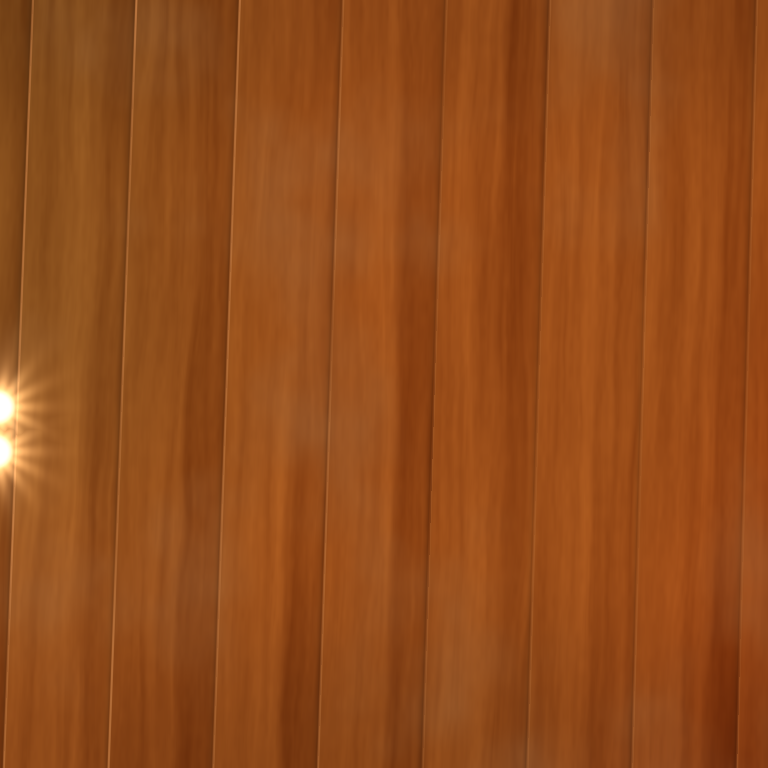
Give the GLSL for this texture, as a Shadertoy shader.

```glsl
const float FIRST_SEAM = 0.005;     // foot of the first full plank
const float PLANK_WIDTH = 0.1364;
const float PLANK_TAPER = 0.0017;   // narrowing toward the top
const float SEAM_SLANT = 0.038;
const float SEAM_HALF_WIDTH = 0.0010;
const vec3 DARK_WOOD = vec3(0.47, 0.20, 0.045);
const vec3 LIGHT_WOOD = vec3(0.69, 0.365, 0.13);
const vec3 OLIVE_TINT = vec3(0.86, 0.99, 1.08);
const vec3 SEAM_COLOR = vec3(0.77, 0.49, 0.27);
const vec3 HAZE_COLOR = vec3(0.63, 0.45, 0.30);
const vec3 GLOW_COLOR = vec3(1.0, 0.84, 0.60);
const vec2 LAMP_TOP = vec2(-0.003, 0.470);
const vec2 LAMP_BOTTOM = vec2(-0.006, 0.412);
const float LAMP_RADIUS = 0.021;

float hash(vec2 p) {
    vec3 q = fract(vec3(p.xyx) * 0.1031);
    q += dot(q, q.yzx + 33.33);
    return fract((q.x + q.y) * q.z);
}

float noise(vec2 p) {
    vec2 cell = floor(p), f = fract(p);
    f = f * f * (3.0 - 2.0 * f);
    return mix(mix(hash(cell), hash(cell + vec2(1, 0)), f.x),
               mix(hash(cell + vec2(0, 1)), hash(cell + vec2(1, 1)), f.x), f.y);
}

float fbm(vec2 p) {
    float sum = 0.0, weight = 0.5;
    for (int i = 0; i < 4; i++) {
        sum += weight * noise(p);
        p = p * 2.03 + 17.1;
        weight *= 0.5;
    }
    return sum / 0.9375;
}

// Lightness of one plank: u across 0..1, y along its length
float woodTone(float u, float y, float id) {
    vec2 seed = vec2(id * 37.0 + 200.0, id * 11.0 + 90.0);
    float warp = fbm(vec2(u * 2.0, y * 3.0) + seed) - 0.5;
    float x = u + 0.22 * warp;

    // Pale heartwood on the left, darker bands toward the right edge
    float bandStart = mix(0.42, 0.68, hash(seed));
    float band = smoothstep(bandStart, bandStart + 0.13, x);
    band *= 0.45 + 0.55 * noise(vec2(y * 2.5, 3.0) + seed);
    float broad = fbm(vec2(x * 4.0, y * 1.6) + seed) - 0.5;
    float streak = fbm(vec2(x * 11.0, y * 3.0) + seed) - 0.5;
    float grain = noise(vec2(x * 25.0, y * 9.0) + seed) - 0.5;
    float pores = noise(vec2(u * 30.0, y * 60.0) + seed) - 0.5;
    return 0.73 - 0.42 * band + 0.65 * broad + 0.42 * streak
         + 0.13 * grain + 0.09 * pores + 0.10 * (hash(seed + 5.0) - 0.5);
}

float lampGlow(vec2 offset) {
    float d = length(offset);
    float rays = 0.8 + 0.2 * cos(atan(offset.y, offset.x) * 14.0);
    return exp(-max(d - LAMP_RADIUS, 0.0) * 48.0 / rays);
}

void mainImage(out vec4 fragColor, in vec2 fragCoord) {
    vec2 uv = fragCoord / iResolution.xy;
    float pixel = 1.0 / iResolution.y;

    // Slanted plank coordinates
    float width = PLANK_WIDTH - PLANK_TAPER * uv.y;
    float across = (uv.x - FIRST_SEAM - SEAM_SLANT * uv.y) / width;
    float id = floor(across), u = fract(across);
    vec3 color = mix(DARK_WOOD, LIGHT_WOOD, clamp(woodTone(u, uv.y, id), 0.0, 1.1));

    // Uneven room light: olive at the upper left, redder at the lower right
    float olive = (1.0 - smoothstep(0.0, 0.5, uv.x)) * smoothstep(0.0, 0.6, uv.y);
    color *= mix(vec3(1.0), OLIVE_TINT, olive);
    color *= 1.0 - 0.14 * smoothstep(0.3, 0.0, uv.y) - 0.10 * smoothstep(0.75, 1.0, uv.y);
    color *= mix(vec3(1.0), vec3(1.02, 0.90, 0.82), smoothstep(0.6, 1.0, uv.x - 0.4 * uv.y));
    float haze = smoothstep(0.5, 0.85, fbm(uv * vec2(5.0, 4.0) + 41.0));
    color = mix(color, HAZE_COLOR, 0.30 * haze);

    // Bright bevel with a soft shadow on its left, fainter toward the right
    float nearest = floor(across + 0.5);
    float seamX = (across - nearest) * width;
    float line = 1.0 - smoothstep(SEAM_HALF_WIDTH - 0.5 * pixel,
                                  SEAM_HALF_WIDTH + pixel, abs(seamX));
    float strength = mix(0.75, 0.22, smoothstep(0.25, 0.55, uv.x));
    strength *= 0.5 + 0.7 * noise(vec2(nearest * 9.0 + 50.0, uv.y * 7.0));
    float shadow = exp(-abs(seamX + 0.003) / 0.003);
    color *= 1.0 - 0.16 * shadow;
    color = mix(color, SEAM_COLOR, line * strength);

    // Twin lamp reflection at the left edge
    vec2 toTop = uv - LAMP_TOP, toBottom = uv - LAMP_BOTTOM;
    float glow = max(lampGlow(toTop), lampGlow(toBottom));
    float core = min(length(toTop), length(toBottom));
    color += GLOW_COLOR * 0.75 * glow;
    color += 0.10 * vec3(0.8, 0.8, 0.7) * exp(-core * 14.0);
    color = mix(color, vec3(1.0), 1.0 - smoothstep(LAMP_RADIUS - 0.006, LAMP_RADIUS + 0.004, core));
    fragColor = vec4(clamp(color, 0.0, 1.0), 1.0);
}
```
